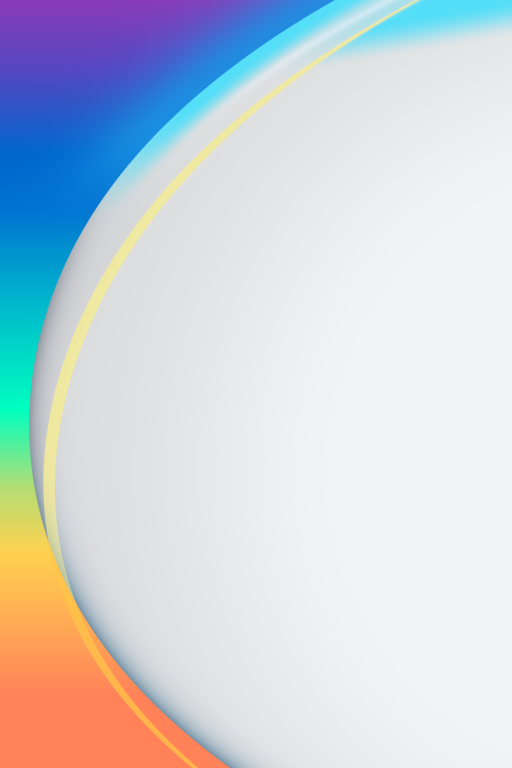
Give the GLSL for this background, as a WebGL 1 fragment shader.

```glsl
precision highp float;
// Pale curved panel with a cyan rim and a yellow ribbon over a vertical rainbow.
uniform vec2 u_resolution;

// Signed distance to a bowed curve opening right: positive inside.
float bowDistance(vec2 p, vec2 apex, vec3 bend) {
  float d = p.y - apex.y;
  float curve = apex.x + d * d * (bend.x + d * (bend.y + d * bend.z));
  float slope = d * (2.0 * bend.x + d * (3.0 * bend.y + d * 4.0 * bend.z));
  return (p.x - curve) / sqrt(1.0 + slope * slope);
}

float ramp(float a, float b, float x) {
  return clamp((x - a) / (b - a), 0.0, 1.0);
}

// Vertical spectrum, y running downward from 0 to 1.5.
vec3 rainbow(float y) {
  vec3 c = mix(vec3(0.54, 0.23, 0.72), vec3(0.33, 0.28, 0.76), ramp(0.0, 0.14, y));
  c = mix(c, vec3(0.0, 0.40, 0.80), ramp(0.14, 0.30, y));
  c = mix(c, vec3(0.0, 0.45, 0.82), ramp(0.30, 0.41, y));
  c = mix(c, vec3(0.0, 0.73, 0.80), ramp(0.41, 0.60, y));
  c = mix(c, vec3(0.0, 1.0, 0.75), ramp(0.60, 0.80, y));
  c = mix(c, vec3(0.70, 0.87, 0.46), ramp(0.80, 0.95, y));
  c = mix(c, vec3(1.0, 0.82, 0.31), ramp(0.95, 1.08, y));
  return mix(c, vec3(1.0, 0.51, 0.35), ramp(1.08, 1.36, y));
}

void main() {
  vec2 uv = gl_FragCoord.xy / u_resolution;
  vec2 p = vec2(uv.x, 1.5 - 1.5 * uv.y);
  float aa = 0.8 / u_resolution.x;
  float rim = bowDistance(p, vec2(0.057, 0.83), vec3(0.70, 0.055, 0.308));
  float ribbon = bowDistance(p, vec2(0.096, 0.947), vec3(0.735, 0.20, 0.286));

  // Rainbow with a blue halo outside the upper rim
  float halo = exp(-pow(rim / 0.085, 2.0)) * (1.0 - smoothstep(0.25, 0.46, p.y));
  vec3 outside = mix(rainbow(p.y), vec3(0.10, 0.58, 0.89), 0.9 * halo);

  // Panel, lightest toward the right
  float shade = smoothstep(0.55, 1.12, distance(p, vec2(1.25, 0.92)));
  vec3 panel = mix(vec3(0.949, 0.954, 0.96), vec3(0.865, 0.87, 0.877), shade);
  panel -= 0.025 * (1.0 - smoothstep(-0.01, 0.01, ribbon)) * smoothstep(0.2, 0.5, p.y);

  // Inner shadow, bluer toward the bottom
  float depth = max(rim, 0.0);
  vec3 shadowColor = mix(vec3(0.48, 0.51, 0.56), vec3(0.30, 0.47, 0.58), smoothstep(0.8, 1.2, p.y));
  float shadow = 0.75 * exp(-depth / 0.022) * smoothstep(0.28, 0.65, p.y);
  panel = mix(panel, shadowColor, shadow);

  // Cyan glow along the rim and across the top right
  vec3 cyan = vec3(0.33, 0.87, 0.97);
  float rimGlow = (1.0 - smoothstep(0.012, 0.058, depth)) * (1.0 - smoothstep(0.2, 0.45, p.y));
  float rightGlow = 1.0 - smoothstep(0.0, 0.075, p.y - 0.17 * (1.0 - p.x));
  rightGlow *= smoothstep(-0.005, 0.01, ribbon);
  float paleGlow = 0.4 * (1.0 - smoothstep(0.0, 0.17, p.y)) * (1.0 - smoothstep(-0.01, 0.01, ribbon));
  panel = mix(panel, cyan, max(rimGlow, max(rightGlow, paleGlow)));
  float crest = exp(-pow((depth - 0.053) / 0.009, 2.0)) * (1.0 - smoothstep(0.1, 0.3, p.y));
  panel = mix(panel, vec3(0.91, 0.94, 0.97), 0.6 * crest);

  float inside = smoothstep(-aa, aa, rim);
  vec3 color = mix(outside, panel, inside);

  // Translucent ribbon, tapering at both ends
  float taper = 1.0 - pow((p.y - 0.797) / 0.85, 2.0);
  float ribbonMask = 1.0 - smoothstep(-aa, aa, abs(ribbon) - 0.0117 * taper);
  vec3 ribbonColor = mix(vec3(1.0, 0.77, 0.28), vec3(0.95, 0.92, 0.60), inside);
  float opacity = mix(0.75, 0.88 - 0.35 * smoothstep(0.9, 1.15, p.y), inside);
  color = mix(color, ribbonColor, ribbonMask * opacity);

  gl_FragColor = vec4(color, 1.0);
}
```
